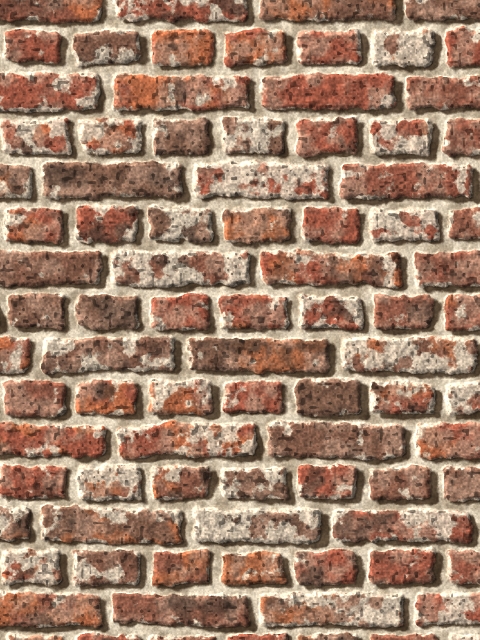
Write a Shadertoy shader that draws this texture.

```glsl
// Weathered old brick wall: alternating courses of long and short bricks in sunlit lime mortar.
#define COURSES 14.8              // brick courses over the canvas height
#define HEADER 1.705              // short brick pitch, in course heights
#define JOINT vec2(0.13, 0.10)    // half width of the mortar joints
#define JITTER 0.20               // scatter of the upright joints
#define RAGGED 0.15               // roughness of the brick edges
#define SHADOW vec2(0.15, 0.10)   // shadow reach to the lower right
#define RELIEF 0.55               // strength of the surface shading
#define LIME_COVER 0.36           // lower values leave more lime on the bricks

const vec3 RED    = vec3(0.62, 0.34, 0.26);
const vec3 BROWN  = vec3(0.48, 0.35, 0.28);
const vec3 ORANGE = vec3(0.72, 0.42, 0.27);
const vec3 DUST   = vec3(0.70, 0.55, 0.46);
const vec3 SOOT   = vec3(0.30, 0.24, 0.20);
const vec3 LIME   = vec3(0.85, 0.79, 0.70);
const vec3 MORTAR_DARK  = vec3(0.70, 0.63, 0.53);
const vec3 MORTAR_LIGHT = vec3(0.91, 0.85, 0.75);
const vec3 SHADE  = vec3(0.40, 0.35, 0.30);

float hash(vec2 p) {
    vec3 q = fract(p.xyx * 0.1031);
    q += dot(q, q.yzx + 33.33);
    return fract((q.x + q.y) * q.z);
}

float noise(vec2 p) {
    vec2 i = floor(p), f = fract(p), e = vec2(0.0, 1.0);
    f = f * f * (3.0 - 2.0 * f);
    return mix(mix(hash(i), hash(i + e.yx), f.x),
               mix(hash(i + e.xy), hash(i + e.yy), f.x), f.y);
}

float fbm(vec2 p) {
    float sum = 0.0, amp = 0.52;
    for (int i = 0; i < 5; i++) {
        sum += amp * noise(p);
        p = mat2(1.6, 1.2, -1.2, 1.6) * p + 17.3;
        amp *= 0.5;
    }
    return sum;
}

// Position of the upright joint i, in brick lengths
float joint(float i, float row, float len) {
    return i + (hash(vec2(i + 50.0, row + 9.0)) - 0.5) * JITTER / len;
}

// Signed distance to the nearest brick, negative inside; y counts courses downwards
float brick(vec2 p, out vec2 id) {
    float ragged = RAGGED * (fbm(p * 4.5) - 0.5);
    p += 0.16 * (vec2(fbm(p * 1.3), fbm(p * 1.3 + 40.0)) - 0.5);
    float row = floor(p.y);
    bool isLong = mod(row, 2.0) < 0.5;
    float len = isLong ? 2.0 * HEADER : HEADER;
    bool shifted = mod(row, 4.0) > 1.5 || row < 0.5;
    float phase = isLong ? (shifted ? 0.75 : 0.25) : -0.03;
    float x = p.x / len - phase, col = floor(x);
    if (x < joint(col, row, len)) col -= 1.0;
    else if (x > joint(col + 1.0, row, len)) col += 1.0;
    id = vec2(col + 50.0, row + 20.0);

    // Rounded box with its own size and a slight tilt
    float left = joint(col, row, len), right = joint(col + 1.0, row, len);
    vec2 q = vec2((x - 0.5 * (left + right)) * len, p.y - row - 0.5);
    vec2 size = vec2(0.5 * (right - left) * len, 0.5) - JOINT;
    size -= 0.05 * vec2(hash(id + 3.0), hash(id + 5.0)) - 0.01;
    q.y += (hash(id + 8.0) - 0.5) * 0.07 * q.x / size.x;
    vec2 b = abs(q) - size + 0.1;
    return length(max(b, 0.0)) + min(max(b.x, b.y), 0.0) - 0.1 + ragged;
}

float relief(vec2 p) {
    vec2 id;
    float face = smoothstep(0.05, -0.1, brick(p, id));
    return 0.09 * face + mix(0.05, 0.09, face) * fbm(p * 5.0);
}

vec3 brickColor(vec2 p, vec2 id, float d) {
    vec2 s = p + id * 7.0;
    vec3 c = mix(RED, BROWN, smoothstep(0.3, 0.8, hash(id)));
    c = mix(c, ORANGE, 0.8 * smoothstep(0.45, 0.6, fbm(s * 1.4)) * step(0.6, hash(id + 11.0)));
    c = mix(c, DUST, 0.75 * smoothstep(0.38, 0.68, fbm(s * 2.6 + 5.0)));
    c = mix(c, SOOT, 0.8 * hash(id + 21.0) * smoothstep(0.50, 0.70, fbm(s * 1.7 + 9.0)));
    // Lime left on the face, thicker along the edges
    float cover = pow(hash(id + 31.0), 1.6);
    float limit = mix(0.70, LIME_COVER, cover) - 0.12 * smoothstep(-0.14, 0.0, d);
    c = mix(c, LIME, 0.85 * smoothstep(0.0, 0.12, fbm(s * 3.0 + 15.0) - limit));
    // Pits and grain
    c *= 1.0 - 0.4 * smoothstep(0.70, 0.88, noise(p * 11.0));
    return c * (0.82 + 0.36 * noise(p * 24.0));
}

void mainImage(out vec4 fragColor, in vec2 fragCoord) {
    vec2 uv = fragCoord / iResolution.y;
    float down = 1.0 - uv.y;
    vec2 p = vec2(uv.x, down - 0.005 - 0.009 * sin(3.1416 * down)) * COURSES;
    p.y += 0.5;
    float soft = max(0.02, COURSES / iResolution.y);
    vec2 id, casterId;
    float d = brick(p, id);
    float face = smoothstep(soft, -soft, d);

    // Mortar, with the shadow of the bricks over it
    vec3 mortar = mix(MORTAR_DARK, MORTAR_LIGHT, smoothstep(0.25, 0.7, fbm(p * 3.5)));
    mortar *= 0.9 + 0.2 * noise(p * 28.0);
    vec2 reach = SHADOW * mix(0.35, 1.5, noise(p * 1.4 + 70.0));
    float shadow = smoothstep(0.04, -0.04, brick(p - reach, casterId));
    mortar *= mix(vec3(1.0), SHADE, shadow);

    // Slope towards the light at the upper left
    vec2 e = 0.03 * normalize(SHADOW);
    float slope = (relief(p + e) - relief(p - e)) / 0.06;
    vec3 color = mix(mortar, brickColor(p, id, d), face);
    color *= clamp(1.0 + RELIEF * slope, 0.45, 1.4);
    fragColor = vec4(clamp(color, 0.0, 1.0), 1.0);
}
```
